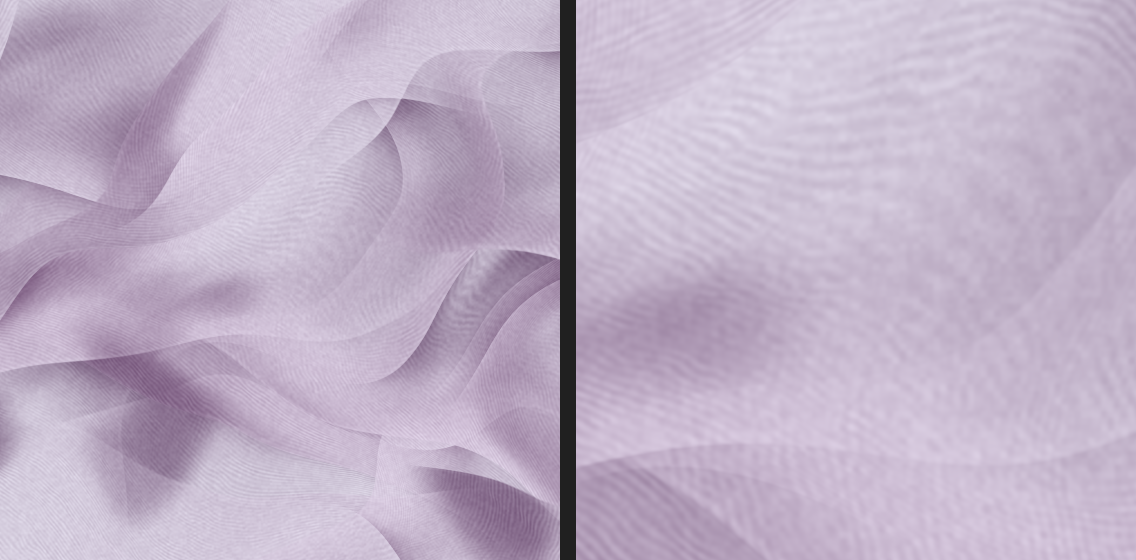
Left: the whole. Right: its middle third, enlarged.
A three.js fragment shader for this texture:

```glsl
// Sheer lilac chiffon lying in loose, overlapping folds.
// Translucent sheets with curved edges are laid over each other in a loop;
// each has rolling shading, a rim, a cast shadow and a fine crinkled weave.

#define SHEETS 20
#define LEVEL 0.985
#define SOFT_FOLDS 1.1
#define HOLLOWS 1.0
#define SHADOW 0.85
#define RIM 0.11
#define BEND 0.36
#define SWIRL 0.20
#define RIBS 145.0
#define RIB_DEPTH 0.08
#define GRAIN 0.075
#define EDGE 0.0018

varying vec2 vUv;

const vec3 DEEP_PLUM = vec3(0.49, 0.37, 0.51);
const vec3 PALE_LILAC = vec3(0.84, 0.79, 0.87);
const vec3 PINK_SHIFT = vec3(0.010, -0.020, 0.002);

float hash(vec2 p) {
  vec3 q = fract(vec3(p.xyx) * 0.1031);
  q += dot(q, q.yzx + 33.33);
  return fract((q.x + q.y) * q.z);
}

// Value noise with a quintic fade, so that shading has no visible cells
float noise(vec2 p) {
  vec2 i = floor(p), f = fract(p);
  f = f * f * f * (f * (f * 6.0 - 15.0) + 10.0);
  float low = mix(hash(i), hash(i + vec2(1.0, 0.0)), f.x);
  float high = mix(hash(i + vec2(0.0, 1.0)), hash(i + vec2(1.0)), f.x);
  return mix(low, high, f.y);
}

vec2 turn(vec2 p, float angle) {
  float c = cos(angle), s = sin(angle);
  return vec2(c * p.x + s * p.y, c * p.y - s * p.x);
}

// Rolling light and dark along x, finer pleats and a few deep hollows
float drape(vec2 p, float seed) {
  vec2 q = turn(p, 0.9 * (hash(vec2(seed, 8.0)) - 0.5)) + vec2(seed * 7.3, seed * 3.1) + 20.0;
  q.y += 0.14 * noise(q * 3.0 + 13.0);
  float broad = noise(q * vec2(2.2, 4.6)) - 0.5;
  float narrow = noise(q * vec2(4.0, 10.0) + 31.0) - 0.5;
  float pleat = noise(turn(q, 0.5) * vec2(6.0, 21.0) + 77.0) - 0.5;
  float hollow = smoothstep(0.62, 0.98, noise(q * vec2(3.8, 6.5) + 57.0));
  float rolling = broad + 0.5 * narrow + 0.16 * pleat;
  return LEVEL + SOFT_FOLDS * rolling - HOLLOWS * hollow;
}

// Fine crinkled ribs crossing the fold
float weave(vec2 p, float seed) {
  vec2 q = turn(p, 0.5 + 0.8 * hash(vec2(seed, 4.0)));
  float drift = 0.05 * noise(p * 5.0 + seed + 40.0) + 0.006 * noise(q * 42.0 + 70.0);
  float rib = sin(6.28318 * RIBS * (q.x + drift));
  return rib * (0.1 + 1.1 * noise(vec2(q.x * 60.0, q.y * 30.0) + seed + 80.0));
}

void main() {
  // Swirl shared by all the sheets
  vec2 p = vUv;
  p += SWIRL * (vec2(noise(vUv * 2.9 + 11.0), noise(vUv * 2.9 + 47.0)) - 0.5);

  // Bottom cloth
  vec2 ground = turn(p, 0.4);
  float tone = drape(ground, 1.0);
  float ribs = weave(ground, 1.0);
  float pink = 0.0;

  for (int i = 0; i < SHEETS; i++) {
    float seed = float(i) + 2.0;

    // Low sheets fall to the right, high sheets rise to the right
    float row = fract((float(i) + 0.5) * 0.618034);
    vec2 centre = vec2(hash(vec2(seed, 1.0)), row);
    float angle = mix(-0.65, 0.8, row) + 1.3 * (hash(vec2(seed, 2.0)) - 0.5);
    vec2 q = turn(p - centre, angle);

    // Signed distance from the curved edge, positive on the sheet
    float bow = BEND * (noise(vec2(q.x * 2.7 + 30.0, seed * 5.7)) - 0.5);
    float facing = hash(vec2(seed, 3.0)) < 0.5 ? -1.0 : 1.0;
    float d = facing * (q.y - bow);

    // The edge dies away along its length, the sheet away from its edge
    float along = noise(vec2(q.x * 2.4 + 60.0, seed * 9.1));
    float present = smoothstep(0.12, 0.5, along) * exp(-5.0 * q.x * q.x);
    float inside = smoothstep(-EDGE, EDGE, d);
    float reach = 0.07 + 0.16 * hash(vec2(seed, 5.0));
    float cover = inside * present * (1.0 - smoothstep(0.2 * reach, 1.6 * reach, d));

    // Blurred shadow on the cloth beneath, uneven along the edge
    float gap = max(-d, 0.0);
    float depth = smoothstep(0.3, 0.85, noise(vec2(q.x * 5.0 + 90.0, seed * 3.3)));
    float blur = 0.012 + 0.042 * depth;
    tone -= SHADOW * depth * present * (1.0 - inside) * exp(-gap / blur);

    // Sheer layer over what lies below, rolling down behind its edge
    float roll = 0.10 * exp(-max(d, 0.0) / 0.03) - 0.08;
    float sheet = drape(vec2(q.x, d), seed) + roll;
    tone = mix(tone, sheet, 0.75 * cover);
    ribs = mix(ribs, weave(vec2(q.x, d), seed), cover);
    pink = mix(pink, 0.2 + 0.9 * hash(vec2(seed, 6.0)), 0.8 * cover);

    // Thin bright rim just inside the edge
    float rim = (d - 1.5 * EDGE) / (1.6 * EDGE);
    tone += RIM * present * exp(-rim * rim);
  }

  // Roll off the highlights and the deepest shade, then add thread and grain
  tone = tone > 0.8 ? 0.8 + 0.24 * (1.0 - exp((0.8 - tone) / 0.24)) : tone;
  tone = tone < 0.3 ? 0.3 - 0.36 * (1.0 - exp((tone - 0.3) / 0.36)) : tone;
  float speck = noise(vUv * 250.0) + noise(vUv.yx * 140.0 + 9.0) - 1.0;
  tone += RIB_DEPTH * ribs + GRAIN * speck;

  vec3 colour = mix(DEEP_PLUM, PALE_LILAC, clamp(tone, -0.05, 1.12));
  colour += PINK_SHIFT * (pink - 0.65);
  gl_FragColor = vec4(colour, 1.0);
}
```
